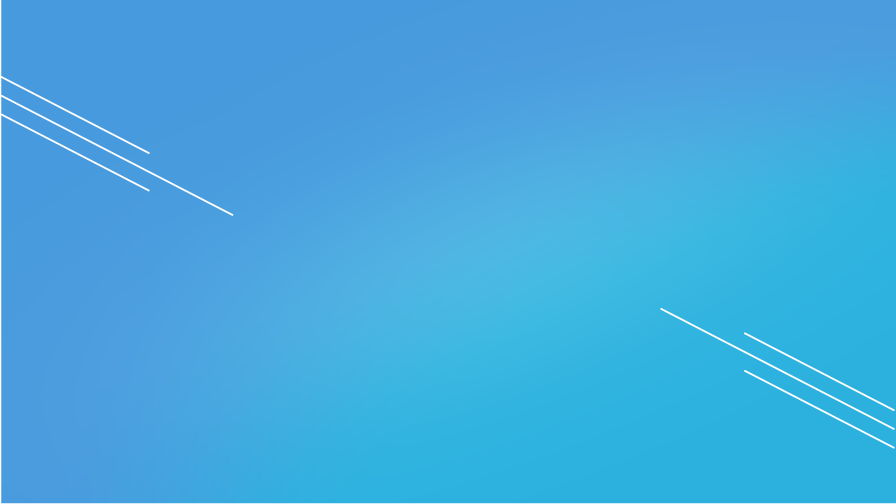
Reproduce this background procedurally as a Shadertoy shader.

```glsl
// Blue to cyan gradient with a soft diagonal glow and two sets of slanted white lines.

const vec3 BLUE = vec3(0.278, 0.605, 0.867);
const vec3 CYAN = vec3(0.172, 0.694, 0.872);
const vec3 GLOW = vec3(0.100, 0.050, 0.020);
const vec3 WHITE = vec3(1.0);

// Antialiased coverage of a shape from its signed distance.
float coverage(float dist, float pixel) {
    return clamp(0.5 - dist / pixel, 0.0, 1.0);
}

float segmentDistance(vec2 p, vec2 a, vec2 b) {
    vec2 ab = b - a;
    float along = clamp(dot(p - a, ab) / dot(ab, ab), 0.0, 1.0);
    return length(p - a - along * ab);
}

// Gaussian ellipse stretched along a tilted axis.
float tiltedGlow(vec2 p, vec2 center, float angle, vec2 radius) {
    vec2 axis = vec2(cos(angle), sin(angle));
    vec2 d = p - center;
    vec2 q = vec2(dot(d, axis), dot(d, vec2(-axis.y, axis.x))) / radius;
    return exp(-dot(q, q));
}

// Hyperbolic blend from the top left edges to the lower right corner.
vec3 background(vec2 uv, vec2 p) {
    float blend = smoothstep(0.04, 0.41, uv.x * (1.0 - uv.y));
    float glow = tiltedGlow(p, vec2(0.98, 0.50), 0.36, vec2(0.72, 0.25));
    return mix(BLUE, CYAN, blend) + GLOW * glow;
}

// Three parallel strokes from the left edge, the middle one longest.
float strokes(vec2 p, float halfWidth, float pixel) {
    float mask = 0.0;
    for (int i = -1; i <= 1; i++) {
        float run = i == 0 ? 0.461 : 0.295;
        vec2 start = vec2(0.0, 0.8115 - 0.0372 * float(i));
        vec2 end = start + run * vec2(1.0, -0.516);
        mask = max(mask, coverage(segmentDistance(p, start, end) - halfWidth, pixel));
    }
    return mask;
}

void mainImage(out vec4 fragColor, in vec2 fragCoord) {
    float pixel = 1.0 / iResolution.y;
    vec2 uv = fragCoord / iResolution.xy;
    vec2 p = fragCoord * pixel;
    vec3 color = background(uv, p);

    // The second set is the first one turned half a circle about the pivot.
    vec2 pivot = vec2(0.8866, 0.4803);
    float halfWidth = 0.0018;
    float lines = max(strokes(p, halfWidth, pixel),
                      strokes(2.0 * pivot - p, halfWidth, pixel));

    // Thin white margins on the left and bottom.
    float margin = max(coverage(p.x - 0.0025, pixel), coverage(p.y - 0.0015, pixel));

    fragColor = vec4(mix(color, WHITE, max(lines, margin)), 1.0);
}
```
